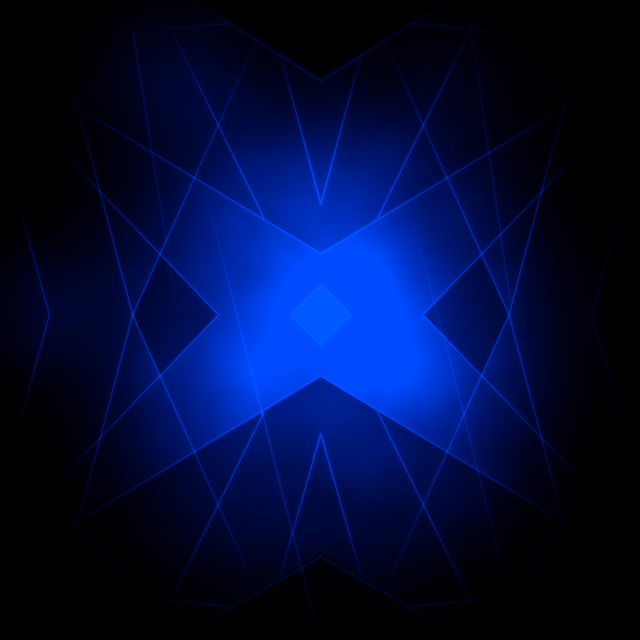
This background is drawn by a Shadertoy shader. Its source:

```glsl
// Draws a cloudy electric-blue glow crossed by a mirrored web of thin luminous lines.

const vec2 CENTRE = vec2(0.0013, 0.008);
const vec3 GLOW_COLOUR = vec3(0.0, 0.29, 1.0);
const float GREEN_CURVE = 1.5;      // green falls off faster than blue
const float LINE_WIDTH = 0.0015;
const float HALO_WIDTH = 0.005;
const float LINE_GAIN = 0.42;
const float LINE_TAIL = 0.1;        // brightness left at the far end of a line
const float DIAMOND_SIZE = 0.048;
const float CLOUD_SCALE = 6.0;
const float CLOUD_AMOUNT = 0.55;

float hash(vec2 p) {
    p = fract(p * vec2(0.1031, 0.1137));
    p += dot(p, p.yx + 33.33);
    return fract((p.x + p.y) * p.x * 17.0);
}

float noise(vec2 p) {
    vec2 i = floor(p), f = fract(p);
    f = f * f * (3.0 - 2.0 * f);
    return mix(mix(hash(i), hash(i + vec2(1, 0)), f.x),
               mix(hash(i + vec2(0, 1)), hash(i + vec2(1, 1)), f.x), f.y);
}

float fbm(vec2 p) {
    float sum = 0.0, amp = 0.5;
    for (int i = 0; i < 5; i++) {
        sum += amp * noise(p);
        p = mat2(1.6, 1.2, -1.2, 1.6) * p + 7.3;
        amp *= 0.5;
    }
    return sum;
}

float blob(vec2 p, vec2 c, float radius) {
    vec2 d = (p - c) / radius;
    return exp(-dot(d, d));
}

// Thin line with a faint halo, bright at a and fading towards b
float ray(vec2 p, vec2 a, vec2 b) {
    vec2 d = b - a;
    float h = clamp(dot(p - a, d) / dot(d, d), 0.0, 1.0);
    float dist = length(p - a - d * h);
    float w = max(LINE_WIDTH, 0.8 / min(iResolution.x, iResolution.y));
    float core = exp(-dist * dist / (w * w));
    float halo = 0.18 * exp(-dist / HALO_WIDTH);
    return (core + halo) * mix(1.0, LINE_TAIL, h * h);
}

float clouds(vec2 p) {
    float r = length((p - vec2(0.0, -0.03)) / vec2(0.335, 0.345));
    float t = 0.45 * exp(-pow(r, 4.0));
    t += 0.60 * blob(p, vec2(0.0, 0.03), 0.17);
    t += 0.40 * blob(p, vec2(0.124, -0.081), 0.13);
    t += 0.16 * blob(p, vec2(-0.124, -0.107), 0.11);
    t += 0.17 * blob(p, vec2(-0.215, 0.35), 0.12);
    t += 0.12 * blob(p, vec2(-0.436, 0.01), 0.09);
    t += 0.08 * blob(p, vec2(0.2, 0.33), 0.12);
    t += 0.11 * blob(p, vec2(0.2, -0.25), 0.11);
    t += 0.10 * blob(p, vec2(-0.2, -0.23), 0.11);
    float n = fbm(p * CLOUD_SCALE + 3.7) - 0.48;
    return max(t * (1.0 + 2.0 * CLOUD_AMOUNT * n * (1.0 - 0.6 * min(t, 1.0))) - 0.012, 0.0);
}

// Darkens the panels enclosed by the chevrons
float panels(vec2 p, float px) {
    vec2 q = abs(p);
    float inner = q.y - 0.096 - 0.6 * q.x;
    float outer = q.y - 0.371 - 0.615 * q.x;
    float side = q.x - 0.16 - 0.95 * q.y;
    float rim = 0.294 - 0.452 * q.y - q.x;
    float depth = p.y < 0.0 ? 0.42 : 0.16;
    float shade = 1.0 - depth * smoothstep(-px, px, inner) * exp(-max(inner, 0.0) / 0.13);
    shade *= 1.0 - 0.34 * smoothstep(-px, px, side) * smoothstep(-px, px, rim);
    return shade * (1.0 - 0.8 * smoothstep(-px, px, outer));
}

float web(vec2 p) {
    vec2 q = abs(p);
    // Chevrons mirrored in both axes
    float l = ray(q, vec2(0.0, 0.096), vec2(0.384, 0.326));
    l += 1.2 * ray(q, vec2(0.0, p.y > 0.0 ? 0.173 : 0.186), vec2(0.064, 0.41));
    l += 0.45 * ray(q, vec2(0.0, p.y > 0.0 ? 0.365 : 0.378), vec2(0.2, 0.492));
    l += ray(q, vec2(0.16, 0.0), vec2(0.405, 0.255));
    l += (p.x < 0.0 ? 0.7 : 0.25) * ray(q, vec2(0.424, 0.0), vec2(0.472, 0.175));
    // Long crossing lines
    l += 0.9 * ray(q, vec2(0.294, 0.0), vec2(0.1, 0.43));
    l += 0.9 * ray(q, vec2(0.294, 0.0), vec2(0.38, 0.326));
    l += ray(q, vec2(0.089, 0.152), vec2(0.234, 0.446));
    l += 0.35 * ray(q, vec2(0.143, 0.455), vec2(0.28, 0.443));
    l += 0.15 * ray(q, vec2(0.384, 0.328), vec2(0.27, 0.447));
    // Slanted lines that break the symmetry
    l += 0.4 * ray(p, vec2(-0.293, 0.44), vec2(-0.221, -0.016));
    l += 0.45 * ray(p, vec2(0.296, 0.023), vec2(0.228, 0.492));
    l += 0.6 * ray(p, vec2(-0.091, -0.156), vec2(-0.182, 0.199));
    l += 0.6 * ray(p, vec2(-0.091, -0.156), vec2(-0.003, -0.504));
    l += 0.4 * ray(p, vec2(0.221, -0.146), vec2(0.137, 0.173));
    l += 0.4 * ray(p, vec2(0.221, -0.146), vec2(0.286, -0.406));
    return l;
}

void mainImage(out vec4 fragColor, in vec2 fragCoord) {
    float size = min(iResolution.x, iResolution.y);
    vec2 p = (fragCoord - 0.5 * iResolution.xy) / size - CENTRE;
    float px = 1.0 / size;

    float light = min(clouds(p) * panels(p, px), 1.0);
    light += LINE_GAIN * web(p) * (1.0 - 0.6 * light);

    // Central diamond: pale fill with a lighter edge
    float diamond = (abs(p.x) + abs(p.y) - DIAMOND_SIZE) * 0.7071;
    light += 0.12 * (1.0 - smoothstep(-px, px, diamond));
    light += 0.10 * exp(-pow(diamond / 0.002, 2.0));

    vec3 colour = GLOW_COLOUR * vec3(0.0, pow(light, GREEN_CURVE), light);
    fragColor = vec4(min(colour, 1.0), 1.0);
}
```
